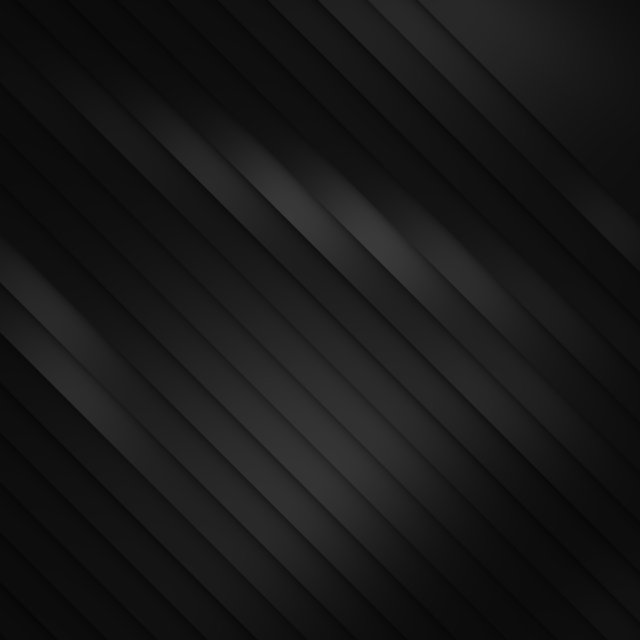
A three.js fragment shader for this background:

```glsl
#define LANE_WIDTH 0.078125
#define LANE_OFFSET 0.026
#define LAST_LANE 8.0
#define EDGE_SOFTNESS 0.045
#define SHADOW_DEPTH 0.42
#define SHADOW_FALLOFF 6.0
#define BASE_TONE 0.045
#define TINT vec3(1.0, 1.0, 1.0)

varying vec2 vUv;

float hash(float n) {
  n = fract(n * 0.1031 + 0.37);
  n *= n + 33.33;
  return fract(n * (n + n));
}

// Soft light on neighbouring lanes; its centre slides by slant per lane.
// reach.x spreads across lanes, reach.y before and reach.z after the centre.
float glow(vec2 p, vec2 centre, float slant, vec3 reach) {
  float across = (p.x - centre.x) / reach.x;
  float along = p.y - centre.y - slant * (p.x - centre.x);
  along /= along < 0.0 ? reach.y : reach.z;
  return exp(-across * across - along * along);
}

// Light falling on a lane at a distance along the diagonal
float laneLight(float lane, float along) {
  vec2 p = vec2(lane, along);
  float light = BASE_TONE;
  light += 0.020 * glow(p, vec2(3.0, 0.50), 0.0, vec3(5.0, 0.30, 0.30));
  light += 0.150 * glow(p, vec2(1.5, 0.432), 0.09, vec3(2.3, 0.095, 0.10));
  light += 0.160 * glow(p, vec2(-3.5, 0.618), 0.004, vec3(4.5, 0.235, 0.118));
  light += 0.150 * glow(p, vec2(-6.5, 0.318), -0.07, vec3(0.8, 0.11, 0.10));
  light += 0.110 * glow(p, vec2(7.5, 0.345), 0.035, vec3(2.5, 0.16, 0.16));
  light += 0.060 * glow(p, vec2(1.5, 0.71), 0.02, vec3(1.2, 0.10, 0.10));
  light += 0.050 * glow(p, vec2(7.0, 0.657), 0.0, vec3(0.6, 0.06, 0.06));
  light += 0.025 * glow(p, vec2(-0.5, 0.97), 0.0, vec3(1.5, 0.06, 0.06));
  return light;
}

// Lane tone with the shadow cast by the next lane above it
float laneTone(float lane, float across, float along) {
  float depth = SHADOW_DEPTH * mix(0.7, 1.2, hash(floor(lane)));
  depth *= step(lane, LAST_LANE - 0.5);
  float shadow = depth * exp(-(1.0 - across) * SHADOW_FALLOFF);
  return laneLight(lane, along) * (1.0 - shadow);
}

void main() {
  // Diagonal axes: across the lanes and down along them
  float position = (vUv.x + vUv.y - 1.0 - LANE_OFFSET) / LANE_WIDTH;
  float along = 0.5 * (vUv.x + 1.0 - vUv.y);
  float across = fract(position);

  // Lanes melt into one smooth sheet past the last edge
  float sheet = max(position - LAST_LANE - 1.0, 0.0);
  float lane = min(floor(position), LAST_LANE) + sheet;

  // Smooth each edge into the lane below it
  float cover = smoothstep(0.0, EDGE_SOFTNESS, across);
  cover = max(cover, step(LAST_LANE + 1.0, position));
  float tone = mix(laneTone(lane - 1.0, 1.0, along), laneTone(lane, across, along), cover);

  gl_FragColor = vec4(TINT * tone, 1.0);
}
```
